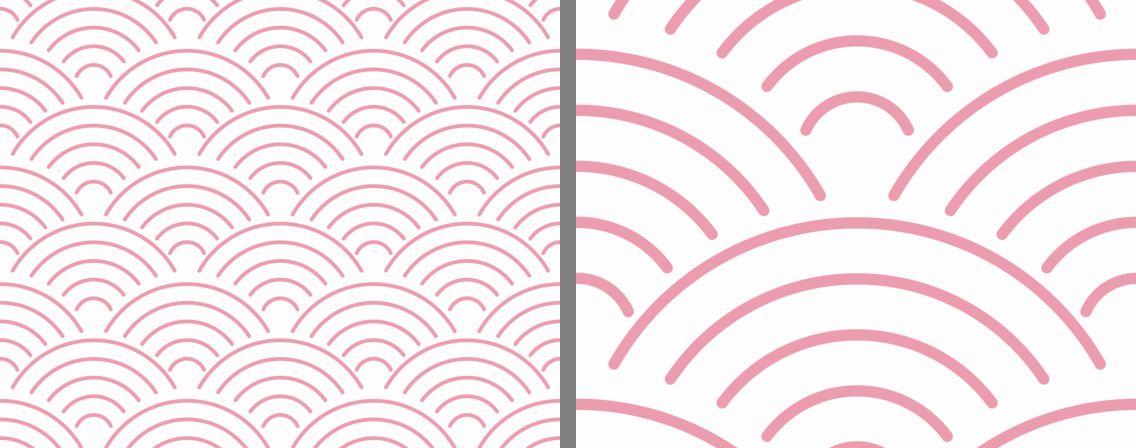
Left: the whole. Right: its middle third, enlarged.
A Shadertoy shader for this pattern:

```glsl
const float TILES_ACROSS = 3.0;
const float ROW_PERIOD = 0.625;
const float OUTER_RADIUS = 0.5;
const float HALF_STROKE = 0.0101;
const int ARC_COUNT = 5;
const vec3 PAPER = vec3(0.996, 0.994, 0.995);
const vec3 PINK = vec3(0.925, 0.612, 0.686);

// Half opening of each arc in radians, innermost first
const float APERTURES[ARC_COUNT] = float[](1.152, 0.935, 0.933, 0.985, 1.052);

// Distance to the centre line of an upright arc with round ends
float arcDistance(vec2 p, float radius, float aperture) {
    p.x = abs(p.x);
    vec2 endDir = vec2(sin(aperture), cos(aperture));
    bool pastEnd = endDir.y * p.x > endDir.x * p.y;
    return pastEnd ? length(p - endDir * radius) : abs(length(p) - radius);
}

// Concentric arcs sharing one centre
float fanDistance(vec2 p) {
    float d = 1e3;
    for (int i = 0; i < ARC_COUNT; i++) {
        float radius = OUTER_RADIUS * float(i + 1) / float(ARC_COUNT);
        d = min(d, arcDistance(p, radius, APERTURES[i]));
    }
    return d;
}

// Grid of fans, each centred on the lower edge of its tile
float fanGrid(vec2 p, vec2 centre) {
    vec2 q = p - centre;
    vec2 local = vec2(fract(q.x + 0.5) - 0.5, mod(q.y, ROW_PERIOD));
    return fanDistance(local);
}

void mainImage(out vec4 fragColor, in vec2 fragCoord) {
    float pixel = TILES_ACROSS / iResolution.x;
    vec2 p = fragCoord * pixel;

    // Two interleaved grids, half a tile apart
    float d = min(fanGrid(p, vec2(0.502, 0.077)),
                  fanGrid(p, vec2(0.002, 0.378)));

    float ink = 1.0 - smoothstep(-0.8 * pixel, 0.8 * pixel, d - HALF_STROKE);
    fragColor = vec4(mix(PAPER, PINK, ink), 1.0);
}
```
